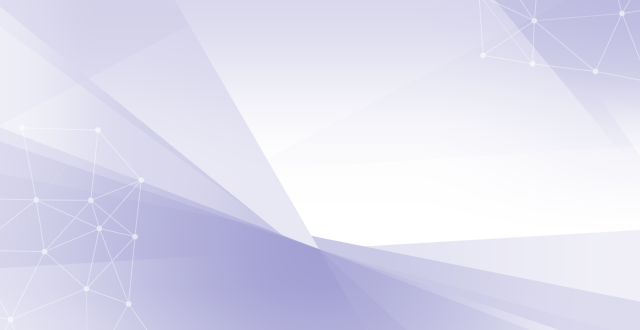
Write a Shadertoy shader that draws this background.

```glsl
#define DEEP_VIOLET vec3(0.60, 0.59, 0.81)
#define PAPER vec3(1.0)
#define HUB vec2(0.967, 0.245)
#define CELL 0.175
#define JITTER 0.64
#define LINK_WIDTH 0.0013
#define NODE_RADIUS 0.0085
#define LINK_ALPHA 0.42
#define NODE_ALPHA 0.62

float pixelSize;

// Coverage of the half plane under the line y = height + slope * x
float under(vec2 p, float height, float slope) {
    float d = (height + slope * p.x - p.y) / sqrt(1.0 + slope * slope);
    return smoothstep(-pixelSize, pixelSize, d);
}

vec2 hash22(vec2 cell) {
    vec3 q = fract(vec3(cell.xyx) * vec3(0.1031, 0.1030, 0.0973));
    q += dot(q, q.yzx + 33.33);
    return fract((q.xx + q.yz) * q.zy);
}

vec2 nodePosition(vec2 cell) {
    return CELL * (cell + 0.5 + JITTER * (hash22(cell) - 0.5));
}

// Nodes live in the lower left and upper right corners
float nodePresence(vec2 n) {
    bool lowerLeft = n.x < 0.57 && n.y < 0.62 && n.x + n.y < 0.93;
    bool upperRight = n.x > 1.35 && n.y > 0.67 && n.x + n.y > 2.26;
    return lowerLeft || upperRight ? 1.0 : 0.0;
}

float segmentDistance(vec2 p, vec2 a, vec2 b) {
    vec2 ab = b - a;
    return length(p - a - ab * clamp(dot(p - a, ab) / dot(ab, ab), 0.0, 1.0));
}

float network(vec2 p) {
    vec2 home = floor(p / CELL);
    float links = 0.0, dots = 0.0;
    for (int i = -1; i <= 1; i++)
    for (int j = -1; j <= 1; j++) {
        vec2 cell = home + vec2(i, j);
        vec2 a = nodePosition(cell);
        float present = nodePresence(a);
        float disc = 1.0 - smoothstep(-pixelSize, pixelSize, length(p - a) - NODE_RADIUS);
        dots = max(dots, present * disc);
        // Forward neighbours: three on the right, one above
        for (int k = 0; k < 4; k++) {
            vec2 stepTo = k < 3 ? vec2(1.0, float(k) - 1.0) : vec2(0.0, 1.0);
            vec2 b = nodePosition(cell + stepTo);
            float near = 1.0 - smoothstep(1.4, 1.7, length(b - a) / CELL);
            float d = segmentDistance(p, a, b) - LINK_WIDTH;
            float stroke = 1.0 - smoothstep(-pixelSize, pixelSize, d);
            links = max(links, present * nodePresence(b) * near * stroke);
        }
    }
    return max(links * LINK_ALPHA, dots * NODE_ALPHA);
}

// Depth of violet: 0 is paper, 1 is the deepest tint
float facets(vec2 p) {
    float hubDistance = length(p - HUB);
    float leftSide = under(p, 1.915, -1.727);
    float belowHorizon = under(p, 0.187, 0.06);

    // Open sky with a bright centre and a shaded right corner
    float tint = 0.36 * smoothstep(0.50, 1.06, p.y);
    tint += 0.09 * smoothstep(1.25, 1.95, p.x) * smoothstep(0.25, 0.6, p.y);
    tint += 0.025 * (1.0 - under(p, 0.435, 0.0634));
    tint += 0.025 * under(p, 0.09, 0.53) * smoothstep(0.3, 0.6, p.y);
    float corner = 1.0 - under(p, 2.81, -1.207);
    tint += corner * 0.16 * smoothstep(0.48, 0.85, p.y);
    tint -= 0.07 * (1.0 - under(p, 3.32, -1.44)) * smoothstep(0.75, 0.6, p.y);

    // Pale floor and lavender fan on the right
    tint = mix(tint, mix(0.27, 0.15, smoothstep(1.1, 1.9, p.x)), belowHorizon);
    float fan = mix(0.52, 0.33, smoothstep(0.1, 0.9, hubDistance));
    fan += 0.04 * under(p, 0.51, -0.275);
    tint = mix(tint, fan, under(p, 0.474, -0.2));

    // Large wedges on the left
    float wedge = 0.23 + 0.20 * smoothstep(0.45, 1.0, p.y);
    wedge -= 0.06 * under(p, 0.62, 0.53) * smoothstep(0.9, 0.2, p.x);
    float lowerWedge = 0.22 + 0.16 * smoothstep(0.0, 0.45, p.x);
    lowerWedge += 0.18 * smoothstep(0.5, 0.05, hubDistance);
    lowerWedge -= 0.05 * under(p, 0.62, 0.53) * smoothstep(0.6, 0.1, p.x);
    float upperEdge = under(p, 0.98, -0.81);
    wedge = mix(wedge, lowerWedge, upperEdge);
    wedge += 0.07 * upperEdge * (1.0 - under(p, 0.92, -0.735));
    wedge *= mix(0.75, 1.0, smoothstep(0.0, 0.3, p.x));
    tint = mix(tint, wedge, leftSide);

    // Dark rays spreading from the hub
    float ray = 0.86 - 0.62 * smoothstep(0.0, 1.1, hubDistance);
    ray += leftSide * (1.0 - belowHorizon) * 0.10 * smoothstep(0.2, 0.7, hubDistance);
    ray += leftSide * 0.04 * under(p, 0.474, -0.2);
    ray -= 0.07 * (1.0 - leftSide);
    ray -= 0.05 * leftSide * smoothstep(0.15, 0.0, p.y);
    ray += 0.05 * (1.0 - leftSide) * under(p, 1.145, -0.93);
    float outerRay = under(p, 0.614, -0.382);
    float innerRay = under(p, 0.571, -0.337);
    tint = mix(tint, ray - 0.10, max(outerRay, innerRay));
    return mix(tint, ray, outerRay * innerRay);
}

void mainImage(out vec4 fragColor, in vec2 fragCoord) {
    pixelSize = 0.75 / iResolution.y;
    vec2 p = fragCoord / iResolution.y;
    vec3 color = mix(PAPER, DEEP_VIOLET, clamp(facets(p), 0.0, 1.0));
    color = mix(color, PAPER, network(p));
    fragColor = vec4(color, 1.0);
}
```
